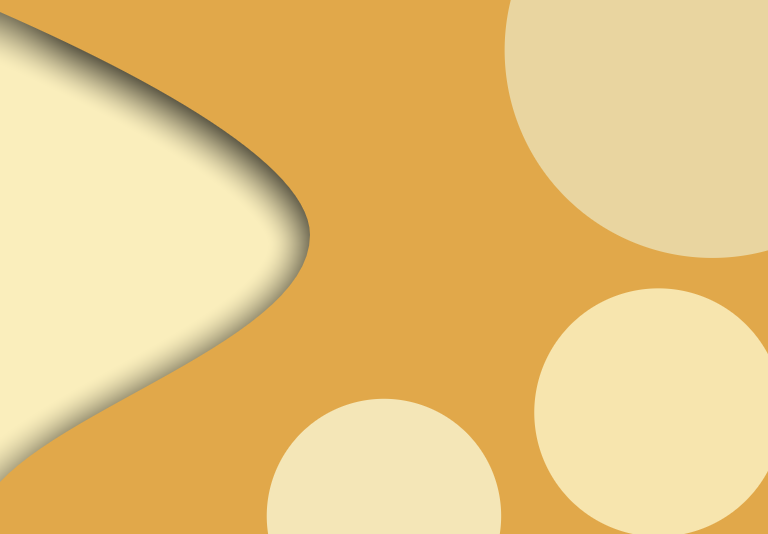
Reproduce this background procedurally as a Shadertoy shader.

```glsl
// Flat amber backdrop with three pale discs and a cream cut-out at the left.
// The cut-out is bounded by two cubic curves, traced as short segments to get
// a signed distance; an offset, blurred copy of it gives the inner shadow.

const vec3 AMBER = vec3(0.882, 0.660, 0.290);
const vec3 CREAM = vec3(0.982, 0.935, 0.738);
const vec3 SAND = vec3(0.914, 0.837, 0.629);
const vec3 BUTTER = vec3(0.969, 0.898, 0.684);
const vec3 IVORY = vec3(0.957, 0.902, 0.718);

// Discs: centre and radius, in canvas heights
const vec3 TOP_DISC = vec3(1.334, 0.906, 0.389);
const vec3 RIGHT_DISC = vec3(1.233, 0.2275, 0.2325);
const vec3 LOW_DISC = vec3(0.719, 0.0337, 0.2195);

// Cut-out outline: upper and lower curves meet at the tip
const vec2 UPPER_START = vec2(0.0, 0.9775);
const vec2 UPPER_PULL = vec2(0.281, 0.854);
const vec2 TIP_ABOVE = vec2(0.5805, 0.691);
const vec2 TIP = vec2(0.5805, 0.560);
const vec2 TIP_BELOW = vec2(0.5805, 0.3727);
const vec2 LOWER_PULL = vec2(0.1404, 0.2472);
const vec2 LOWER_END = vec2(0.0, 0.0974);
const int SEGMENTS = 28;

// Inner shadow
const vec2 SHADOW_SHIFT = vec2(0.004, 0.017);
const float SHADOW_BLUR = 0.079;
const float SHADOW_STRENGTH = 0.95;
const float SHADOW_LEFT = 0.78;
const float SHADOW_LEFT_WIDTH = 0.15;

vec2 cubic(vec2 a, vec2 b, vec2 c, vec2 d, float t) {
    float s = 1.0 - t;
    return s * s * s * a + 3.0 * s * t * (s * b + t * c) + t * t * t * d;
}

float segmentDistance(vec2 p, vec2 a, vec2 b) {
    vec2 ab = b - a;
    return length(p - a - ab * clamp(dot(p - a, ab) / dot(ab, ab), 0.0, 1.0));
}

// Point on the whole outline, u from 0 (upper left) to 2 (lower left)
vec2 outline(float u) {
    return u < 1.0
        ? cubic(UPPER_START, UPPER_PULL, TIP_ABOVE, TIP, u)
        : cubic(TIP, TIP_BELOW, LOWER_PULL, LOWER_END, u - 1.0);
}

// Negative inside; the outline falls steadily, so one crossing means inside
float cutoutDistance(vec2 p) {
    float nearest = 10.0;
    float side = 1.0;
    vec2 a = outline(0.0);
    for (int i = 1; i <= 2 * SEGMENTS; i++) {
        vec2 b = outline(float(i) / float(SEGMENTS));
        nearest = min(nearest, segmentDistance(p, a, b));
        if (p.y <= a.y && p.y > b.y) {
            float edgeX = mix(a.x, b.x, (p.y - a.y) / (b.y - a.y));
            if (p.x < edgeX) side = -1.0;
        }
        a = b;
    }
    return side * nearest;
}

// Antialiased coverage of a signed distance
float coverage(float d) {
    return clamp(0.5 - d * iResolution.y, 0.0, 1.0);
}

float disc(vec2 p, vec3 shape) {
    return coverage(length(p - shape.xy) - shape.z);
}

void mainImage(out vec4 fragColor, in vec2 fragCoord) {
    vec2 p = fragCoord / iResolution.y;

    // Backdrop and discs
    vec3 color = AMBER;
    color = mix(color, SAND, disc(p, TOP_DISC));
    color = mix(color, BUTTER, disc(p, RIGHT_DISC));
    color = mix(color, IVORY, disc(p, LOW_DISC));

    // Cream cut-out, darkened towards its rim
    float rim = cutoutDistance(p + SHADOW_SHIFT);
    float shadow = SHADOW_STRENGTH * smoothstep(-SHADOW_BLUR, SHADOW_BLUR, rim);
    shadow *= mix(SHADOW_LEFT, 1.0, smoothstep(0.0, SHADOW_LEFT_WIDTH, p.x));
    color = mix(color, CREAM * (1.0 - shadow), coverage(cutoutDistance(p)));

    fragColor = vec4(color, 1.0);
}
```
